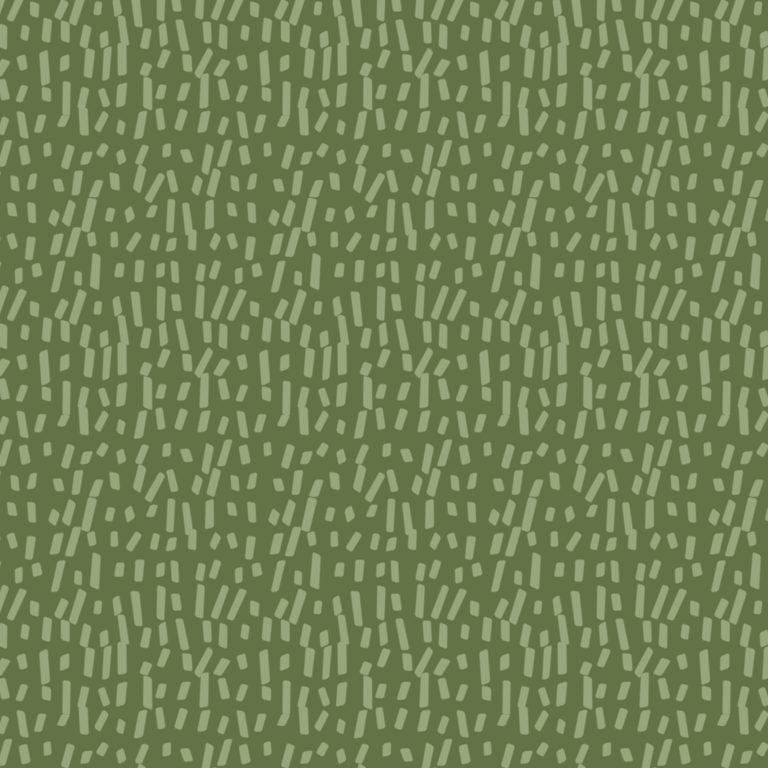
A Shadertoy shader for this pattern:

```glsl
// Short pale green grass strokes scattered in loose rows on an olive ground.

const vec3 GROUND = vec3(0.388, 0.451, 0.273);
const vec3 BLADE  = vec3(0.592, 0.651, 0.482);

const vec2  TILE         = vec2(0.2865, 0.39);   // repeat of the whole layout
const vec2  CELLS        = vec2(11.0, 10.0);     // strokes per repeat
const vec2  JITTER       = vec2(0.010, 0.014);   // scatter around cell centres
const vec2  LENGTH_RANGE = vec2(0.017, 0.046);
const vec2  WIDTH_RANGE  = vec2(0.0096, 0.0122);
const float SHORT_BIAS   = 1.8;                  // higher favours short strokes
const float LEAN_MEAN    = 0.12;                 // radians, positive leans right
const float LEAN_SPREAD  = 0.55;
const float TAPER        = 0.16;
const float END_SLANT    = 0.8;
const float CORNER       = 0.0032;
const float GAP_CHANCE   = 0.03;
const float SOFTNESS     = 0.0019;

float hash(vec2 p) {
    return fract(sin(dot(p, vec2(127.1, 311.7))) * 43758.5453);
}

vec2 hash2(vec2 p) {
    return vec2(hash(p), hash(p + vec2(37.3, 17.9)));
}

float roundedBox(vec2 p, vec2 halfSize, float radius) {
    vec2 q = abs(p) - halfSize + radius;
    return length(max(q, 0.0)) + min(max(q.x, q.y), 0.0) - radius;
}

// Distance to the stroke of one cell, with p relative to the cell centre
float stroke(vec2 p, vec2 id) {
    if (hash(id + 91.7) < GAP_CHANCE) return 1.0;

    vec2 sizeSeed = hash2(id + 11.3);
    vec2 leanSeed = hash2(id + 23.9);
    vec2 endSeed  = hash2(id + 53.1) - 0.5;

    p -= (hash2(id + 3.7) - 0.5) * JITTER;

    float lean = LEAN_MEAN + (leanSeed.x + leanSeed.y - 1.0) * LEAN_SPREAD;
    float c = cos(lean), s = sin(lean);
    p = vec2(c * p.x - s * p.y, s * p.x + c * p.y);

    vec2 halfSize = 0.5 * vec2(
        mix(WIDTH_RANGE.x, WIDTH_RANGE.y, sizeSeed.x),
        mix(LENGTH_RANGE.x, LENGTH_RANGE.y, pow(sizeSeed.y, SHORT_BIAS)));

    // Hand-cut look: uneven width, slanted ends
    halfSize.x *= 1.0 + TAPER * endSeed.x * clamp(p.y / halfSize.y, -1.0, 1.0);
    p.y += END_SLANT * endSeed.y * p.x;
    return roundedBox(p, halfSize, CORNER);
}

// Nearest stroke among the surrounding cells, rows shifted sideways
float grass(vec2 p) {
    vec2 cell = TILE / CELLS;
    float row0 = floor(p.y / cell.y);
    float d = 1.0;
    for (int j = -1; j <= 1; j++) {
        float row = row0 + float(j);
        float wrappedRow = mod(row, CELLS.y);
        float x = p.x / cell.x + hash(vec2(wrappedRow, 7.0));
        for (int i = -1; i <= 1; i++) {
            float column = floor(x) + float(i);
            vec2 local = vec2(x - column - 0.5, p.y / cell.y - row - 0.5) * cell;
            d = min(d, stroke(local, vec2(mod(column, CELLS.x), wrappedRow)));
        }
    }
    return d;
}

void mainImage(out vec4 fragColor, in vec2 fragCoord) {
    vec2 uv = fragCoord / iResolution.y;
    float edge = max(SOFTNESS, 1.0 / iResolution.y) * 0.75;
    float cover = 1.0 - smoothstep(-edge, edge, grass(uv));
    fragColor = vec4(mix(GROUND, BLADE, cover), 1.0);
}
```
